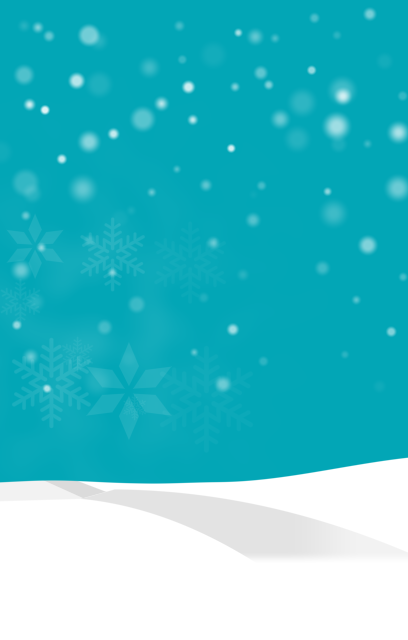
A Shadertoy shader for this background:

```glsl
const vec3 SKY = vec3(0.008, 0.65, 0.714);
const vec3 SNOW = vec3(1.0);
const vec3 SHADE = vec3(0.89);
const vec3 DEEP_SHADE = vec3(0.86);
const vec3 PALE_SHADE = vec3(0.95);
const float SECTOR = 1.0471976;
const float CRYSTAL_ALPHA = 0.11;
const float HAZE_ALPHA = 0.11;
const int UPPER_FLAKES = 56;
const int LOWER_FLAKES = 30;

float hash(float n) {
    return fract(sin(n * 127.1 + 3.7) * 4375.85);
}

vec2 gradientAt(vec2 cell) {
    float angle = 6.2832 * hash(dot(cell, vec2(1.0, 17.3)));
    return vec2(cos(angle), sin(angle));
}

float gradientNoise(vec2 p) {
    vec2 i = floor(p), f = fract(p);
    vec2 u = f * f * f * (f * (f * 6.0 - 15.0) + 10.0);
    vec2 e = vec2(1.0, 0.0);
    float low = mix(dot(gradientAt(i), f), dot(gradientAt(i + e), f - e), u.x);
    float high = mix(dot(gradientAt(i + e.yx), f - e.yx), dot(gradientAt(i + 1.0), f - 1.0), u.x);
    return mix(low, high, u.y);
}

float segment(vec2 p, vec2 a, vec2 b) {
    vec2 d = b - a;
    return length(p - a - d * clamp(dot(p - a, d) / dot(d, d), 0.0, 1.0));
}

// Coverage of the region where d is positive
float fill(float d, float aa) {
    return smoothstep(-aa, aa, d);
}

// Six-armed ice crystal of unit radius, branched or with leaf-shaped arms
float crystal(vec2 p, float leafy) {
    float angle = abs(mod(atan(p.y, p.x), SECTOR) - 0.5 * SECTOR);
    vec2 q = length(p) * vec2(cos(angle), sin(angle));
    float d = segment(q, vec2(0.16, 0.0), vec2(0.96, 0.0)) - 0.045;
    for (int i = 0; i < 3; i++) {
        float start = 0.26 + 0.22 * float(i);
        float reach = 0.24 - 0.03 * float(i);
        vec2 tip = vec2(start + 0.6 * reach, reach);
        d = min(d, segment(q, vec2(start, 0.0), tip) - 0.04);
    }
    float leaf = max(q.y - 0.42 * (1.0 - q.x), q.y - 0.5 * (q.x - 0.1));
    return mix(d, leaf, leafy);
}

float crystals(vec2 p, float aa) {
    float cover = 0.0;
    for (int i = 0; i < 6; i++) {
        float column = mod(float(i), 3.0), row = floor(float(i) / 3.0);
        vec2 center = vec2(0.086 + 0.19 * column + 0.04 * row, 0.965 - 0.335 * row - 0.02 * column);
        float radius = 0.08 + 0.01 * column + 0.03 * row;
        float leafy = 1.0 - step(0.5, abs(column - row));
        float strength = mix(0.85, 0.3, step(1.5, column));
        float d = crystal((p - center) / radius, leafy) * radius;
        cover += strength * fill(-d, aa);

        // Small companions along a descending diagonal
        if (row < 0.5) {
            center = vec2(0.05 + 0.14 * column, 0.83 - 0.13 * column);
            radius = 0.055 - 0.012 * column;
            cover += 0.5 * fill(-crystal((p - center) / radius, 0.0) * radius, aa);
        }
    }
    return cover;
}

// Soft disc with its own size, blur and brightness
float flake(vec2 p, vec2 center, float seed, float aa) {
    float size = hash(seed);
    float radius = mix(0.011, 0.042, size * size);
    float blur = mix(0.45, 1.0, hash(seed + 31.0));
    float glow = hash(seed + 67.0);
    float alpha = mix(0.06, 1.0, glow) * mix(1.0, 0.65, size);
    return alpha * (1.0 - smoothstep(radius * (1.0 - blur) - aa, radius + aa, length(p - center)));
}

void mainImage(out vec4 fragColor, in vec2 fragCoord) {
    vec2 p = fragCoord / iResolution.x;
    float top = iResolution.y / iResolution.x;
    float aa = 0.8 / iResolution.x;

    // Sky with frosty haze on the left
    vec2 hazeOffset = (p - vec2(0.22, 0.76)) / vec2(0.3, 0.32);
    float haze = exp(-dot(hazeOffset, hazeOffset)) * (0.35 + 1.2 * gradientNoise(p * 9.0));
    vec3 color = mix(SKY, SNOW, HAZE_ALPHA * max(haze, 0.0));
    color = mix(color, SNOW, CRYSTAL_ALPHA * crystals(p, aa));

    // Falling snow: a dense upper band and a sparse drift to the left
    for (int i = 0; i < UPPER_FLAKES; i++) {
        float n = float(i) + 1.0;
        vec2 t = fract(n * vec2(0.7549, 0.5698) + 0.35);
        vec2 jitter = 0.08 * vec2(hash(n + 11.0), hash(n + 23.0)) - 0.04;
        vec2 center = vec2(t.x, top - 0.03 - 0.47 * t.y) + jitter;
        float presence = smoothstep(-0.05, 0.1, t.y) * mix(1.0, 0.35, smoothstep(0.8, 1.0, t.y));
        color = mix(color, SNOW, presence * flake(p, center, n, aa));
    }
    for (int i = 0; i < LOWER_FLAKES; i++) {
        float n = float(i) + 1.0;
        vec2 t = fract(n * vec2(0.7549, 0.5698) + 0.1);
        vec2 center = vec2(pow(t.x, 1.5), 0.59 + 0.48 * t.y);
        color = mix(color, SNOW, 0.7 * flake(p, center, n + 120.0, aa));
    }

    // Snow field
    float mound = (p.x - 0.13) / 0.14;
    float ridge = 0.383 + 0.008 * exp(-mound * mound)
        + 0.004 * smoothstep(0.36, 0.55, p.x) + 0.067 * smoothstep(0.53, 1.12, p.x);
    vec3 ground = SNOW;

    // Drift shadows
    float fold = 0.346 + 0.28 * (p.x - 0.199);
    float slope = 0.391 - 0.45 * (p.x - 0.107);
    float crest = 0.388 - 0.38 * (p.x - 0.195);
    float pale = min(slope - p.y, p.y - 0.34 - 0.03 * p.x);
    ground = mix(ground, PALE_SHADE, fill(pale, aa));
    float wedge = min(min(p.y - fold, p.y - slope), crest - p.y);
    ground = mix(ground, DEEP_SHADE, fill(wedge, aa));

    float u = max(p.x - 0.287, 0.0), v = max(p.x - 0.199, 0.0);
    float upper = min(fold, 0.369 - 0.01 * u - 0.29 * u * u);
    float lower = 0.346 - 0.0995 * v - 0.622 * v * v;
    float sweep = fill(min(upper - p.y, p.y - lower), aa) * step(0.199, p.x);
    sweep *= smoothstep(0.185, 0.217, p.y);
    vec3 sweepColor = mix(SHADE, PALE_SHADE, smoothstep(0.7, 0.9, p.x));
    ground = mix(ground, sweepColor, sweep);

    color = mix(color, ground, fill(ridge - p.y, aa));
    fragColor = vec4(color, 1.0);
}
```
